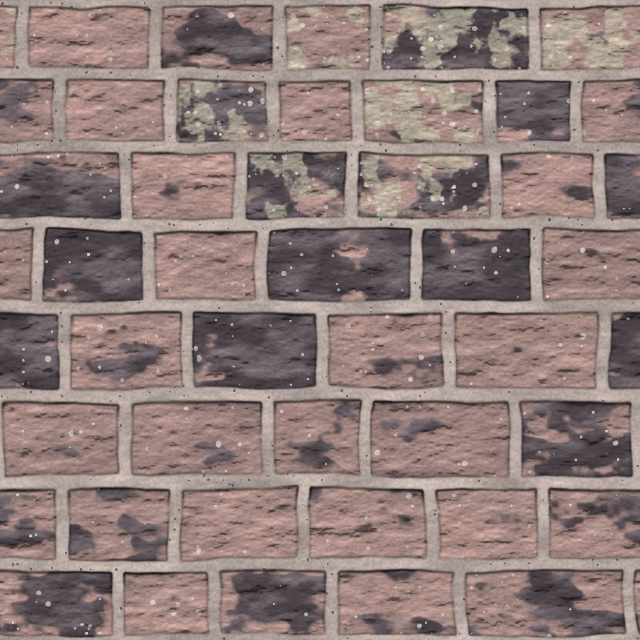
Reproduce this texture procedurally as a WebGL 1 fragment shader.

```glsl
precision highp float;
// Weathered pink brick wall: uneven courses, pale mortar, soot stains, lichen and pits.

uniform vec2 u_resolution;

#define ROWS 8.0
#define COLUMNS 5.0
#define JOINT 0.019
#define CORNER 0.004
#define WIDTH_JITTER 0.42
#define EDGE_WOBBLE 0.007
#define SOOT 1.5
#define RELIEF 0.75
#define GRAIN 0.10
#define TAU 6.28319

const vec3 MORTAR = vec3(0.71, 0.655, 0.63);
const vec3 BRICK_PINK = vec3(0.67, 0.55, 0.525);
const vec3 BRICK_BROWN = vec3(0.54, 0.45, 0.44);
const vec3 SOOT_DARK = vec3(0.26, 0.235, 0.255);
const vec3 SOOT_GREY = vec3(0.41, 0.375, 0.40);
const vec3 LICHEN = vec3(0.72, 0.69, 0.61);
const vec3 SPOT = vec3(0.81, 0.77, 0.74);

float hash(vec2 p) {
  vec3 q = fract(p.xyx * vec3(0.1031, 0.1030, 0.0973));
  q += dot(q, q.yzx + 33.33);
  return fract((q.x + q.y) * q.z);
}

// Value noise that wraps after one canvas; freq holds whole numbers.
float noise(vec2 uv, vec2 freq) {
  vec2 p = uv * freq, i = floor(p), f = fract(p);
  f = f * f * (3.0 - 2.0 * f);
  vec2 a = mod(i, freq), b = mod(i + 1.0, freq);
  return mix(mix(hash(a), hash(vec2(b.x, a.y)), f.x),
             mix(hash(vec2(a.x, b.y)), hash(b), f.x), f.y);
}

float fbm(vec2 uv, vec2 freq) {
  float sum = 0.0, amp = 0.533;
  for (int i = 0; i < 4; i++) {
    sum += amp * noise(uv, freq);
    freq *= 2.0;
    amp *= 0.5;
  }
  return sum;
}

// Jittered position of the joint left of brick i, in column units.
float jointAt(float i, float row, float columns) {
  return i + WIDTH_JITTER * (hash(vec2(mod(i, columns) + 3.0, row * 7.0 + 11.0)) - 0.5);
}

float roundedBox(vec2 p, vec2 halfSize) {
  vec2 q = abs(p) - halfSize + CORNER;
  return length(max(q, 0.0)) + min(max(q.x, q.y), 0.0) - CORNER;
}

// Sparse round spots on a wrapped grid.
float spots(vec2 uv, float cells, float chance) {
  vec2 p = uv * cells, id = mod(floor(p), cells);
  vec2 centre = 0.3 + 0.4 * vec2(hash(id + 17.0), hash(id + 59.0));
  float radius = 0.10 + 0.19 * hash(id + 83.0);
  float dist = length(fract(p) - centre) + 0.12 * (noise(uv, vec2(200.0)) - 0.5);
  return step(hash(id + 5.0), chance) * (1.0 - smoothstep(radius - 0.06, radius + 0.06, dist));
}

void main() {
  vec2 uv = gl_FragCoord.xy / u_resolution;
  float aa = 0.8 / min(u_resolution.x, u_resolution.y);

  // Wobbly courses of slightly different heights, counted from the top.
  vec2 wobble = vec2(fbm(uv, vec2(12.0)), fbm(uv + 0.37, vec2(9.0, 14.0))) - 0.5;
  vec2 w = uv + EDGE_WOBBLE * 2.0 * wobble;
  float t = 1.0 - w.y;
  float course = ROWS * (t + 0.0085 + 0.016 * sin(TAU * (t - 0.115)));
  float row = mod(floor(course), ROWS), v = fract(course);

  // Find the brick between two jittered joints; one course holds an extra brick.
  float columns = COLUMNS + (row == 1.0 ? 1.0 : 0.0);
  float x = w.x * columns - fract(row * 0.382 + 0.05);
  float i = floor(x);
  if (x < jointAt(i, row, columns)) i -= 1.0;
  else if (x >= jointAt(i + 1.0, row, columns)) i += 1.0;
  float left = jointAt(i, row, columns), right = jointAt(i + 1.0, row, columns);
  vec2 p = vec2((x - 0.5 * (left + right)) / columns, (0.5 - v) / ROWS);
  vec2 halfSize = 0.5 * vec2((right - left) / columns, 1.0 / ROWS) - 0.5 * JOINT;
  float d = roundedBox(p, halfSize);
  float inside = 1.0 - smoothstep(-aa - 0.0006, aa + 0.0006, d);
  vec2 id = vec2(mod(i, columns) + 1.0, row + 1.0);

  // Stone relief lit from above, plus fine grain.
  vec2 scale = vec2(26.0, 56.0);
  float height = fbm(uv, scale);
  float light = height - fbm(uv + vec2(-0.001, 0.003), scale);
  float grain = noise(uv, vec2(300.0)) - 0.5;
  float cloud = fbm(uv + 0.21, vec2(13.0, 22.0));

  // Brick body, then soot gathered towards the middle of some bricks.
  vec3 brick = mix(BRICK_PINK, BRICK_BROWN, 0.6 * hash(id * 5.3) + 1.2 * (cloud - 0.5));
  float blob = 1.0 - length(p / halfSize * vec2(0.8, 0.9));
  float stain = 2.4 * (cloud - 0.5) + 1.1 * (height - 0.5) + 0.5 * blob
              + SOOT * hash(id * 3.7 + 20.0) - 0.98;
  float soot = smoothstep(0.0, 0.28, stain);
  vec3 sootColor = mix(SOOT_DARK, SOOT_GREY, smoothstep(0.35, 0.7, fbm(uv + 0.6, vec2(18.0, 40.0))));
  brick = mix(brick, sootColor, 0.93 * soot);

  // Lichen crust and pale spots.
  float crusted = step(0.78, hash(id * 9.1 + 40.0));
  float crust = crusted * smoothstep(0.48, 0.6, fbm(uv + 0.45, vec2(34.0)));
  brick = mix(brick, LICHEN, 0.75 * crust);
  float dots = max(spots(uv, 60.0, 0.035 + 0.15 * crusted), spots(uv + 0.013, 110.0, 0.03));
  brick = mix(brick, SPOT, 0.8 * dots);
  brick *= 1.0 + RELIEF * light * 1.8 + GRAIN * grain;
  brick *= 1.0 - 0.35 * smoothstep(0.07, 0.17, -light);

  // Sandy mortar with small dark pits.
  vec3 mortar = MORTAR * (1.0 + 0.35 * (cloud - 0.5) + 0.5 * RELIEF * light + 1.3 * GRAIN * grain);
  mortar *= 1.0 - 0.4 * spots(uv + 0.031, 130.0, 0.05);

  // Shadowed rim, deepest below the upper joint.
  float upper = 1.0 - smoothstep(0.08, 0.3, v);
  float rim = exp(-pow((d + 0.001) / 0.0026, 2.0)) * (0.22 + 0.33 * upper) * (0.5 + cloud);
  vec3 color = mix(mortar, brick, inside) * (1.0 - rim);
  gl_FragColor = vec4(clamp(color, 0.0, 1.0), 1.0);
}
```
